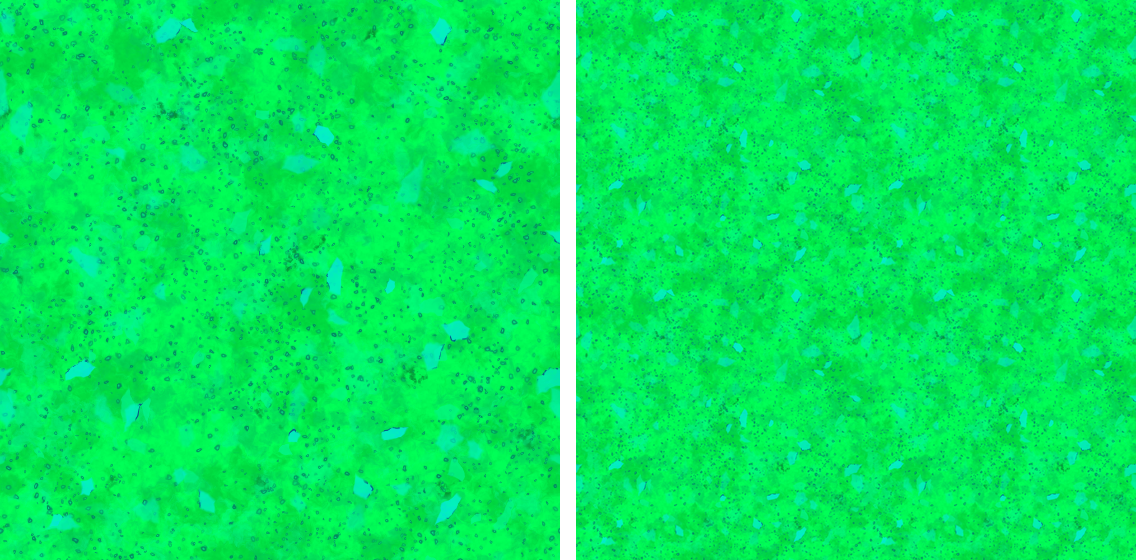
Left, the tile; right, the same tile 2 across and 2 down.
Give the GLSL for this texture, as a Shadertoy shader.

```glsl
// Vivid green terrazzo-like ground: mottled base, angular cyan chips and
// clustered ring-shaped pits. Every layer is scattered on a wrapped grid, so
// the square tiles without a seam.

const float TAU = 6.2832;
const vec3 DEEP_GREEN = vec3(0.0, 0.85, 0.25);
const vec3 BRIGHT_GREEN = vec3(0.0, 0.985, 0.335);
const vec3 WEATHERED = vec3(0.01, 0.77, 0.36);
const vec3 MINT = vec3(0.01, 0.96, 0.56);
const vec3 CYAN = vec3(0.01, 0.95, 0.77);
const vec3 SKY = vec3(0.02, 0.84, 0.92);
const vec3 PIT_RIM = vec3(0.01, 0.46, 0.38);
const vec3 PIT_CORE = vec3(0.02, 0.86, 0.6);
const vec3 STAIN = vec3(0.02, 0.46, 0.18);
const vec3 CRACK = vec3(0.02, 0.22, 0.5);

// Integer hash: three values in 0..1 for a grid cell
vec3 hash(vec2 cell, float seed) {
    uvec3 v = uvec3(ivec3(vec3(cell, seed)));
    v = v * 1664525u + 1013904223u;
    v.x += v.y * v.z; v.y += v.z * v.x; v.z += v.x * v.y;
    v ^= v >> 16u;
    v.x += v.y * v.z; v.y += v.z * v.x; v.z += v.x * v.y;
    return vec3(v >> 8u) / exp2(24.0);
}

// Value noise that repeats after one canvas
float noise(vec2 uv, float period, float seed) {
    vec2 p = uv * period, i = floor(p), f = p - i;
    f = f * f * (3.0 - 2.0 * f);
    float a = hash(mod(i, period), seed).x;
    float b = hash(mod(i + vec2(1, 0), period), seed).x;
    float c = hash(mod(i + vec2(0, 1), period), seed).x;
    float d = hash(mod(i + 1.0, period), seed).x;
    return mix(mix(a, b, f.x), mix(c, d, f.x), f.y);
}

float fbm(vec2 uv, float period, int octaves, float seed) {
    float sum = 0.0, weight = 0.5, total = 0.0;
    for (int i = 0; i < octaves; i++) {
        sum += weight * noise(uv, period, seed + float(i));
        total += weight;
        weight *= 0.65;
        period *= 2.0;
    }
    return sum / total;
}

mat2 rotation(float angle) {
    float c = cos(angle), s = sin(angle);
    return mat2(c, s, -s, c);
}

// Irregular convex polygon from five jittered half-planes
float shard(vec2 p, float size, vec2 id, float seed) {
    float d = -1.0;
    for (int i = 0; i < 5; i++) {
        vec3 r = hash(id, seed + float(i));
        float angle = (float(i) + 0.75 * r.x) * TAU / 5.0;
        d = max(d, dot(p, vec2(cos(angle), sin(angle))) - size * mix(0.5, 1.0, r.y));
    }
    return d;
}

// Scattered chips: x = cover, y = tilt shading, z = dark broken edge
vec3 chips(vec2 uv, float count, float density, float seed) {
    vec2 p = uv * count;
    vec3 result = vec3(0.0);
    for (int k = 0; k < 9; k++) {
        vec2 cell = floor(p) + vec2(k % 3, k / 3) - 1.0;
        vec2 id = mod(cell, count);
        vec3 place = hash(id, seed), form = hash(id, seed + 1.0), look = hash(id, seed + 2.0);
        if (place.z > density) continue;
        vec2 q = rotation(TAU * form.x) * (p - cell - place.xy);
        q *= vec2(mix(0.6, 1.0, form.y), 1.3);
        float size = mix(0.13, 0.29, form.z * form.z);
        float d = shard(q, size, id, seed + 3.0);
        float soft = max(mix(0.06, 0.015, look.x), 0.7 * count / iResolution.y);
        float cover = mix(0.2, 1.0, look.x) * (1.0 - smoothstep(-soft, soft, d));
        float edge = 1.0 - smoothstep(0.0, 0.025, abs(d + 0.005));
        edge *= smoothstep(0.3, 0.9, q.y / size) * step(0.65, look.x);
        if (cover > result.x) result.xy = vec2(cover, smoothstep(-1.0, 1.0, q.x / size));
        result.z = max(result.z, edge);
    }
    return result;
}

// Clustered pits: x = dark rim, y = pale core, z = dull halo
vec3 pits(vec2 uv, float count, float density, float seed) {
    vec2 p = uv * count;
    vec3 result = vec3(0.0);
    float blur = 0.6 * count / iResolution.y;
    for (int k = 0; k < 9; k++) {
        vec2 cell = floor(p) + vec2(k % 3, k / 3) - 1.0;
        vec2 id = mod(cell, count);
        vec3 place = hash(id, seed), form = hash(id, seed + 1.0);
        float cluster = smoothstep(0.15, 0.8, noise((id + 0.5) / count, 14.0, seed + 2.0));
        if (place.z > density * cluster) continue;
        vec2 q = rotation(TAU * form.x) * (p - cell - place.xy);
        float d = length(q * vec2(1.0, mix(1.0, 1.4, form.y)));
        float radius = mix(0.08, 0.21, form.z);
        float rim = 1.0 - smoothstep(0.0, 0.12 + blur, abs(d - radius));
        float core = 1.0 - smoothstep(radius - 0.1, radius + blur, d);
        float halo = 1.0 - smoothstep(radius, radius + 0.35, d);
        result = max(result, vec3(rim, core, halo) * mix(0.35, 1.0, form.y));
    }
    return result;
}

void mainImage(out vec4 fragColor, in vec2 fragCoord) {
    vec2 uv = fragCoord / iResolution.xy;
    vec2 wobble = vec2(fbm(uv, 40.0, 3, 10.0), fbm(uv, 40.0, 3, 20.0)) - 0.5;
    vec2 jitter = vec2(noise(uv, 170.0, 15.0), noise(uv, 170.0, 25.0)) - 0.5;
    float grain = fbm(uv, 110.0, 3, 30.0);

    // Mottled ground, dull weathering and a minty haze
    float mottle = smoothstep(0.32, 0.56, fbm(uv + 0.03 * wobble, 13.0, 6, 40.0));
    vec3 color = mix(DEEP_GREEN, BRIGHT_GREEN, mottle);
    float weather = smoothstep(0.46, 0.72, fbm(uv + 0.03 * wobble, 28.0, 5, 60.0));
    color = mix(color, WEATHERED, 0.55 * weather);
    float haze = smoothstep(0.52, 0.74, fbm(uv + 0.03 * wobble, 19.0, 6, 50.0));
    color = mix(color, MINT, 0.55 * haze);
    color *= 1.0 + 0.1 * (grain - 0.5);

    // Rare stains
    float stain = smoothstep(0.75, 0.9, fbm(uv + 0.03 * wobble, 15.0, 3, 80.0));
    color = mix(color, STAIN, 0.8 * stain * smoothstep(0.35, 0.7, grain));

    // Pits in two sizes
    vec3 pit = max(pits(uv + 0.004 * jitter, 56.0, 0.42, 90.0),
                   0.75 * pits(uv + 0.004 * jitter, 96.0, 0.42, 100.0));
    color = mix(color, WEATHERED, 0.3 * pit.z);
    color = mix(color, PIT_CORE, 0.7 * pit.y);
    color = mix(color, PIT_RIM, 0.85 * pit.x);

    // Faint buried chips, then bold ones on top
    vec3 buried = chips(uv + 0.014 * wobble, 13.0, 0.5, 110.0);
    color = mix(color, MINT, 0.75 * buried.x);
    vec3 chip = chips(uv + 0.012 * wobble, 9.0, 0.85, 130.0);
    vec3 face = mix(CYAN, SKY, 0.6 * chip.y * smoothstep(0.35, 0.7, grain));
    color = mix(color, face, 0.95 * chip.x);
    color = mix(color, CRACK, 0.8 * chip.z * smoothstep(0.4, 0.62, grain));

    fragColor = vec4(clamp(color, 0.0, 1.0), 1.0);
}
```
